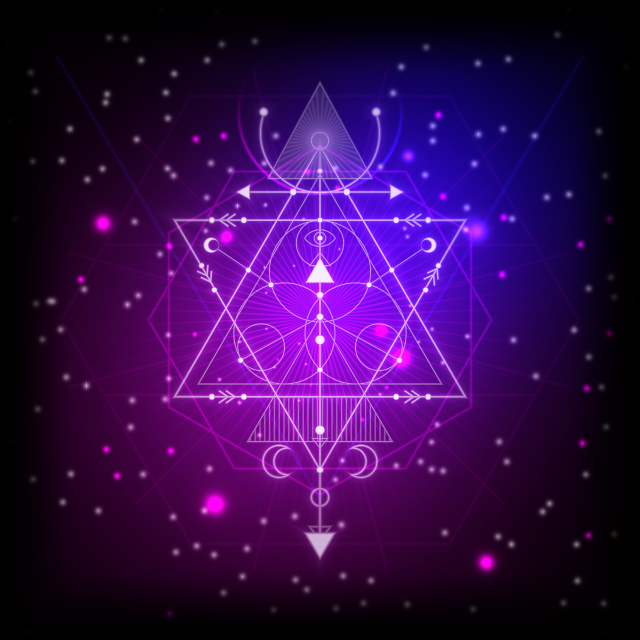
Write a Shadertoy shader that draws this background.

```glsl
vec3 hash3(vec2 cell) {
  vec3 h = fract(cell.xyx * vec3(.1031, .103, .0973));
  h += dot(h, h.yxz + 33.33);
  return fract((h.xxy + h.yzz) * h.zyx);
}

float seg(vec2 p, float ax, float ay, float bx, float by) {
  vec2 a = vec2(ax, ay), ab = vec2(bx, by) - a;
  return length(p - a - ab * clamp(dot(p - a, ab) / dot(ab, ab), 0., 1.));
}

float ring(vec2 p, float x, float y, float r) { return abs(length(p - vec2(x, y)) - r); }

// Signed isosceles triangle; q is mirrored about x = 0
float tri(vec2 q, float halfWidth, float base, float apex) {
  float h = apex - base;
  float slope = dot(q - vec2(0., apex), normalize(vec2(abs(h), halfWidth * sign(h))));
  return max(slope, (base - q.y) * sign(h));
}

float hexagon(vec2 p, float apothem) {
  p = abs(p);
  return abs(max(p.y, dot(p, vec2(.866, .5))) - apothem);
}

float crescent(vec2 q, float r, float hole, float shift) {
  return max(length(q) - r, hole - length(q + vec2(shift, 0.)));
}

// Two nested arrow heads pointing to -x
float chevrons(vec2 p) {
  p.y = abs(p.y);
  return min(seg(p, -.012, 0., .001, .009), seg(p, -.001, 0., .012, .009));
}

float rays(vec2 p, float count) {
  float turn = 6.2832 / count;
  return abs(fract(atan(p.y, p.x) / turn) - .5) * turn * length(p);
}

float cover(float d, float w, float soft) { return 1. - smoothstep(w - soft, w + soft, d); }

void join(inout float d, float e) { d = min(d, e); }

float blob(vec2 p, float x, float y, float spread) {
  p -= vec2(x, y);
  return exp(-dot(p, p) / spread);
}

vec3 stars(vec2 p) {
  vec3 light = vec3(0.);
  float size = mix(.0018, .0052, smoothstep(.1, .32, length(p)));
  for (int i = 0; i < 4; i++) {
    float n = 11. + 4. * float(i);
    vec2 g = p * n + 40. + 17. * float(i);
    vec3 h = hash3(floor(g));
    vec2 o = abs(fract(g) - .25 - .5 * h.xy) / n;
    float glow = blob(o, 0., 0., size * size) + .4 * exp(-(o.x + o.y + 30. * sqrt(o.x * o.y)) / size);
    light += glow * (i == 3 ? vec3(.8, 0., .75) * step(.94, h.z) : vec3(.45) * step(.76, h.z));
  }
  return light;
}

vec3 orbs(vec2 p) {
  vec3 light = vec3(0.);
  vec3 spots[8] = vec3[8](vec3(-.339, .151, 11), vec3(-.164, -.288, 14), vec3(.26, -.379, 11),
    vec3(.245, .139, 14), vec3(-.146, .13, 8), vec3(.128, -.059, 12), vec3(.096, -.016, 8), vec3(.138, .256, 7));
  for (int i = 0; i < 8; i++) {
    vec3 s = spots[i];
    float d = length(p - s.xy) / s.z * 1000.;
    vec3 tint = mix(vec3(1., 0., .9), vec3(.5, .15, 1.), smoothstep(.13, .3, s.x + s.y));
    light += tint * (exp(-d * d) + .3 * exp(-d));
  }
  return light;
}

void mainImage(out vec4 fragColor, in vec2 fragCoord) {
  vec2 p = (fragCoord - .5 * iResolution.xy) / min(iResolution.x, iResolution.y);
  vec2 q = vec2(abs(p.x), p.y);
  float r = length(p), side = p.x < 0. ? -1. : 1.;
  float soft = mix(.0006, .0026, smoothstep(.15, .36, r)) + .5 / iResolution.y;
  vec3 magenta = vec3(.8, 0., .75), blue = vec3(.15, .1, .9);

  // Nebula
  vec3 color = vec3(.4, 0., .36) * blob(p, -.05, -.09, .13);
  color += vec3(.18, .04, .38) * blob(p, 0., 0., .055) + vec3(0., .01, .52) * blob(p, .16, .19, .06);

  // Coloured rays, hexagons, diagonals and halo
  float burst = cover(rays(p - vec2(0., .005), 72.), .0008, soft) * exp(-r * r / .035) * smoothstep(0., .06, r);
  float hexes = min(hexagon(p, .232), hexagon(p.yx, .236));
  float web = min(hexagon(p, .35), q.x < .335 ? abs(abs(q.y) - .117) : 1.);
  join(web, max(rays(p, 12.), r - .404));
  color += magenta * (.4 * burst + .3 * cover(hexes, .0015, soft) + .08 * cover(web, .0015, soft));
  color += blue * .16 * cover(seg(q, .41, .41, 0., -.28), .002, soft);
  float halo = cover(ring(p, 0., .324, .127), .002, soft) * (1. - smoothstep(.22, .39, p.y));
  color += mix(magenta, blue, smoothstep(-.1, .1, p.x)) * .6 * halo;

  // Main triangles, axis, arcs and moons
  float bold = min(abs(tri(q, .227, .156, -.234)), abs(tri(q, .227, -.12, .272)));
  join(bold, min(seg(q, 0., .268, 0., -.333), seg(q, 0., .2, .12, .2)));
  join(bold, max(ring(p, 0., .292, .093), p.y - .325));
  join(bold, min(ring(p, 0., .28, .0135), ring(p, 0., -.277, .0135)));
  join(bold, abs(crescent(q - vec2(.064, -.221), .025, .021, .013)));

  // Chevrons along the triangle edges
  float flip = p.y > .018 ? 1. : -1.;
  join(bold, chevrons(vec2(flip * (p.x - side * .145), abs(p.y - .018) - .138)));
  vec2 l = p - vec2(side * .177, .07), t = vec2(.503, side * .864);
  join(bold, chevrons(vec2(-dot(l, t), l.x * t.y - l.y * t.x)));

  // Fine circles, eye and inner triangles
  float thin = min(ring(p, 0., .076, .079), ring(q, .0556, -.021, .079));
  join(thin, ring(q, -.0556, -.021, .079));
  join(thin, min(ring(q, .092, -.0425, .0365), ring(p, 0., .12, .037)));
  join(thin, ring(vec2(p.x, abs(p.y - .128)), 0., -.0157, .0287));
  join(thin, ring(p, 0., .128, .009));
  join(thin, min(abs(tri(q, .19, -.1, .228)), abs(tri(q, .113, -.19, .005))));
  join(thin, min(abs(tri(q, .016, .085, .106)), abs(tri(q, .016, -.323, -.345))));
  join(thin, min(abs(tri(q, .012, -.185, -.2)), abs(tri(q, .081, .221, .37))));
  join(thin, min(seg(q, .16, .111, .0765, .055), seg(q, 0., .005, .124, -.063)));

  // Solid arrow heads, moons and beads
  float solid = min(tri(q, .022, .0585, .097), tri(q, .023, -.333, -.372));
  join(solid, tri(vec2(abs(p.y - .2), q.x), .011, .11, .13));
  join(solid, crescent(q - vec2(.17, .117), .0115, .0085, .004));
  vec3 beads[16] = vec3[16](vec3(0, .233, 4), vec3(0, .156, 4), vec3(0, .039, 5), vec3(0, .005, 5),
    vec3(0, -.031, 7), vec3(0, -.078, 4), vec3(0, -.172, 7), vec3(0, -.234, 5), vec3(0, .128, 4), vec3(.042, .2, 5),
    vec3(.112, .078, 4), vec3(.0765, .055, 4), vec3(.124, -.063, 4), vec3(.185, .085, 4), vec3(.165, .047, 4), vec3(.088, .325, 6));
  for (int i = 0; i < 16; i++) join(solid, length(q - beads[i].xy) - beads[i].z * .001);
  join(solid, length(vec2(abs(q.x - .144) - .025, abs(p.y - .018) - .138)) - .0045);

  // Hatched lower triangle and shaded upper triangle
  float panel = cover(max(tri(q, .113, -.19, .005), p.y + .12), 0., soft);
  float shade = panel * .5 * cover(abs(fract(p.x / .0075) - .5) * .0075, .0008, soft);
  vec2 c = p - vec2(0., .28);
  float fan = .1 + .25 * exp(-length(c) / .04) + .2 * cover(rays(c, 48.), .0008, soft);
  shade += fan * cover(tri(q, .081, .221, .37), 0., soft);

  // Light, glow and dark border
  float ink = max(cover(bold, .0011, soft) * .85, cover(thin, .0006, soft) * .75);
  ink = max(ink, max(cover(solid, 0., soft), shade));
  color += vec3(.15, .08, .18) * exp(-max(min(bold, solid), 0.) / .006) + stars(p) + orbs(p);
  color = mix(color, vec3(.97, .93, .99), ink * mix(1., .72, smoothstep(.15, .35, r)));
  color *= 1. - smoothstep(.38, .5, max(q.x, abs(p.y)));
  fragColor = vec4(clamp(color, 0., 1.), 1.);
}
```
